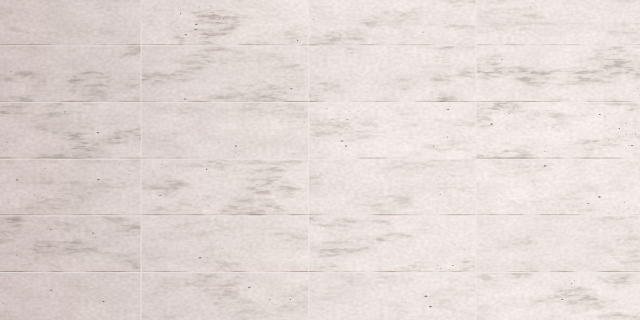
Write a Shadertoy shader that draws this texture.

```glsl
// Pale travertine wall tiles, stacked in a straight grid of four columns by six rows.
// Each tile shifts a stretched gradient-noise field for its stains and streaks;
// hashed cells add small pits, and thin light joints carry a broken dark edge.

// Lengths are in units of the canvas height.
const vec2  TILE = vec2(0.5234, 0.1771);
const vec2  GRID_ORIGIN = vec2(0.441, 0.1484);
const float JOINT_HALF_WIDTH = 0.0017;
const float EDGE_HALF_WIDTH = 0.0016;
const vec3  STONE_DIM = vec3(0.815, 0.762, 0.752);
const vec3  STONE_LIT = vec3(0.937, 0.908, 0.890);
const vec3  STAIN_TINT = vec3(0.80, 0.79, 0.765);
const vec3  JOINT_COLOR = vec3(0.945, 0.920, 0.905);
const vec3  EDGE_TINT = vec3(0.80, 0.76, 0.73);
const vec3  PIT_COLOR = vec3(0.40, 0.36, 0.34);
const float TONE_VARIATION = 0.022;
const float GRAIN = 0.045;
const float CLOUDING = 0.045;
const float PIT_CHANCE = 0.16;

float hash(vec2 p) {
    vec3 q = fract(p.xyx * 0.1031);
    q += dot(q, q.yzx + 33.33);
    return fract((q.x + q.y) * q.z);
}

vec2 gradient(vec2 cell) {
    float angle = 6.2832 * hash(cell);
    return vec2(cos(angle), sin(angle));
}

float gradientNoise(vec2 p) {
    vec2 i = floor(p), f = p - i;
    vec2 u = f * f * f * (f * (f * 6.0 - 15.0) + 10.0);
    vec2 e = vec2(0.0, 1.0);
    float low = mix(dot(gradient(i), f), dot(gradient(i + e.yx), f - e.yx), u.x);
    float high = mix(dot(gradient(i + e), f - e), dot(gradient(i + 1.0), f - 1.0), u.x);
    return mix(low, high, u.y);
}

float fbm(vec2 p) {
    float sum = 0.0, amplitude = 0.65;
    for (int octave = 0; octave < 4; octave++) {
        sum += amplitude * gradientNoise(p);
        p = p * 2.03 + 17.3;
        amplitude *= 0.55;
    }
    return sum;
}

// Coverage of one layer of scattered oval pits
float pits(vec2 p, float scale, float chance, float pixel) {
    vec2 cell = floor(p * scale);
    vec2 center = 0.3 + 0.4 * vec2(hash(cell + 3.1), hash(cell + 8.7));
    float radius = mix(0.08, 0.22, hash(cell + 21.9));
    float d = (length((fract(p * scale) - center) * vec2(0.75, 1.2)) - radius) / scale;
    float present = step(hash(cell + 47.3), chance);
    return present * (1.0 - smoothstep(-pixel, 0.5 * pixel, d));
}

// Antialiased band around a line at distance d
float band(float d, float halfWidth, float pixel) {
    return clamp((halfWidth - d) / pixel + 0.5, 0.0, 1.0);
}

void mainImage(out vec4 fragColor, in vec2 fragCoord) {
    float pixel = 1.0 / iResolution.y;
    vec2 p = fragCoord * pixel;
    vec2 grid = (p - GRID_ORIGIN) / TILE;
    vec2 tile = floor(grid);
    vec2 local = fract(grid);
    vec2 toEdge = min(local, 1.0 - local) * TILE;
    float seed = hash(tile + 11.7);
    float seed2 = hash(tile + 63.2);
    vec2 q = p + 19.0 * vec2(seed, seed2);

    // Soft light rising toward the right and the top
    float light = smoothstep(-0.35, 1.45, p.x + 0.12 * (p.y - 0.5));
    vec3 color = mix(STONE_DIM, STONE_LIT, light);
    color += TONE_VARIATION * (seed - 0.5);

    // Clouding, flat stains and fine streaks
    color += CLOUDING * fbm(q * vec2(9.0, 18.0));
    float patches = smoothstep(-0.08, 0.38, fbm(q * vec2(4.5, 13.0)));
    float streaks = smoothstep(-0.15, 0.35, fbm(q * vec2(17.0, 75.0) + 5.0));
    float strength = mix(0.3, 1.0, seed2);
    float stain = strength * patches * (0.2 + 0.8 * streaks);
    color *= mix(vec3(1.0), STAIN_TINT, stain);
    color += GRAIN * gradientNoise(q * vec2(75.0, 110.0));

    // Pits gather in patches, more densely on some tiles
    float cluster = smoothstep(0.0, 0.35, fbm(q * vec2(6.0, 14.0) + 31.0));
    float chance = PIT_CHANCE * cluster * seed * seed + 0.002;
    float pit = max(pits(q, 60.0, chance, pixel), 0.6 * pits(q + 4.3, 110.0, chance, pixel));
    pit *= smoothstep(0.004, 0.012, min(toEdge.x, toEdge.y));
    color = mix(color, PIT_COLOR, 0.75 * pit);

    // Broken dark edge above each horizontal joint
    float wear = smoothstep(-0.2, 0.3, fbm(vec2(p.x * 7.0, tile.y * 5.3)));
    float edgeDistance = abs(local.y * TILE.y - JOINT_HALF_WIDTH - EDGE_HALF_WIDTH);
    float edge = band(edgeDistance, EDGE_HALF_WIDTH, pixel) * wear;
    color *= mix(vec3(1.0), EDGE_TINT, edge);

    // Light joints, slightly uneven along their length
    float fade = 0.72 + 0.5 * gradientNoise(p * 11.0);
    float joint = max(band(toEdge.x, JOINT_HALF_WIDTH, pixel),
                      0.85 * band(toEdge.y, JOINT_HALF_WIDTH, pixel));
    color = mix(color, JOINT_COLOR * mix(0.96, 1.0, light), joint * clamp(fade, 0.0, 1.0));

    fragColor = vec4(clamp(color, 0.0, 1.0), 1.0);
}
```
